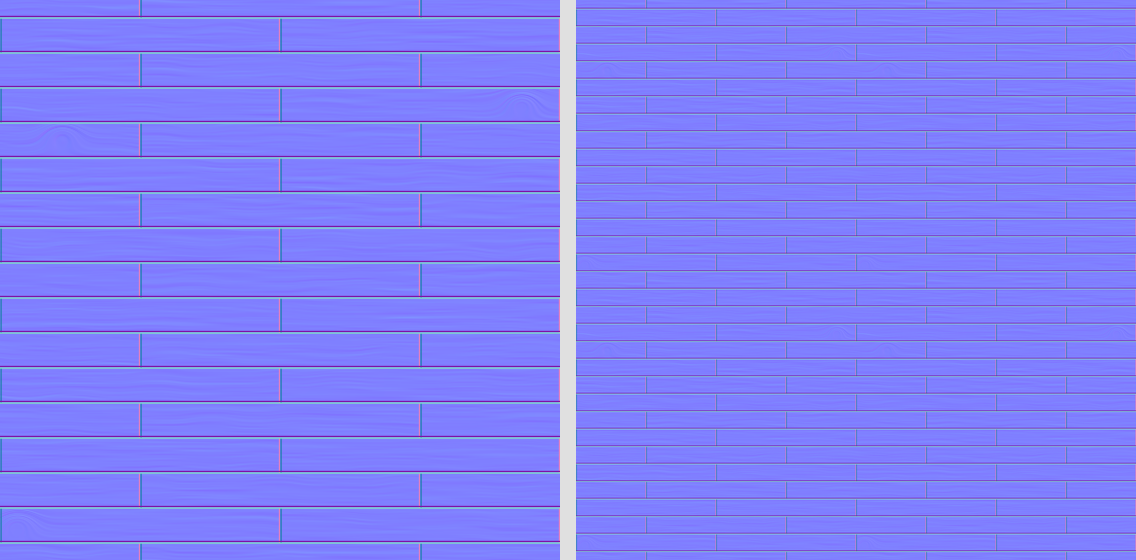
Left, the tile; right, the same tile 2 across and 2 down.
Write a three.js fragment shader that draws this texture map.

```glsl
varying vec2 vUv;

const float ROWS = 16.0;
const float BOARDS_PER_ROW = 2.0;
const vec2 BOARD_SIZE = vec2(ROWS / BOARDS_PER_ROW, 1.0); // in row heights

// Bevel extents, measured from the seam line in canvas units
const vec2 NEAR_BEVEL = vec2(0.0009, 0.0030);
const vec2 FAR_BEVEL = vec2(-0.0021, 0.0);

const vec3 FLAT_COLOR = vec3(0.5, 0.5, 1.0);
const vec3 TOP_COLOR = vec3(0.50, 0.90, 0.74);
const vec3 BOTTOM_COLOR = vec3(0.50, 0.06, 0.65);
const vec3 LEFT_COLOR = vec3(0.08, 0.50, 0.65);
const vec3 RIGHT_COLOR = vec3(0.90, 0.50, 0.74);

const float GRAIN_STRENGTH = 0.0036;
const float GRAIN_STEP = 0.02;
const float KNOT_CHANCE = 0.14;
const float KNOT_LIFT = 0.6;

float hash(vec2 p) {
  return fract(sin(dot(p, vec2(127.1, 311.7))) * 43758.5453);
}

float noise(vec2 p) {
  vec2 i = floor(p);
  vec2 f = fract(p);
  f = f * f * f * (f * (f * 6.0 - 15.0) + 10.0);
  float low = mix(hash(i), hash(i + vec2(1.0, 0.0)), f.x);
  float high = mix(hash(i + vec2(0.0, 1.0)), hash(i + vec2(1.0, 1.0)), f.x);
  return mix(low, high, f.y);
}

// Height of the wood fibres; p is local to one board, in row heights
float grainHeight(vec2 p, vec2 board) {
  vec2 seed = 40.0 * vec2(hash(board + 3.1), hash(board + 7.7));

  // Fibres bend around an occasional knot
  vec2 knot = BOARD_SIZE * vec2(hash(board + 11.3), 0.2 + 0.5 * hash(board + 17.9));
  vec2 d = (p - knot) * vec2(1.8, 2.4);
  float hasKnot = step(hash(board + 23.5), KNOT_CHANCE);
  p.y -= hasKnot * KNOT_LIFT * exp(-dot(d, d));
  p.y += 0.12 * noise(p * vec2(0.8, 1.5) + seed);

  float broad = noise(p * vec2(0.5, 7.0) + seed);
  float fine = noise(p * vec2(0.9, 17.0) + seed.yx);
  return broad + 0.35 * fine;
}

// Share of a pixel covered by a band, for a signed offset from the seam
float bandCoverage(float offset, vec2 band, float pixel) {
  float upper = clamp(offset + 0.5 * pixel, band.x, band.y);
  float lower = clamp(offset - 0.5 * pixel, band.x, band.y);
  return (upper - lower) / pixel;
}

float seamOffset(float cell, float count) {
  return (fract(cell + 0.5) - 0.5) / count;
}

void main() {
  vec2 pixel = max(fwidth(vUv), vec2(0.00001));

  // Running bond: every other row shifts by half a board
  vec2 cell = vec2(vUv.x * BOARDS_PER_ROW, vUv.y * ROWS + 0.5);
  cell.x += 0.5 * (1.0 - mod(floor(cell.y), 2.0));
  vec2 board = mod(floor(cell), vec2(BOARDS_PER_ROW, ROWS));
  vec2 local = fract(cell) * BOARD_SIZE;

  // Grain slope tilts the flat normal
  float height = grainHeight(local, board);
  vec2 slope = vec2(
    grainHeight(local + vec2(GRAIN_STEP, 0.0), board) - height,
    grainHeight(local + vec2(0.0, GRAIN_STEP), board) - height) / GRAIN_STEP;
  vec3 color = FLAT_COLOR - vec3(slope * GRAIN_STRENGTH, 0.0);

  // Bevels at the board ends, then along the rows
  float across = seamOffset(cell.x, BOARDS_PER_ROW);
  float up = seamOffset(cell.y, ROWS);
  color = mix(color, LEFT_COLOR, bandCoverage(across, NEAR_BEVEL, pixel.x));
  color = mix(color, RIGHT_COLOR, bandCoverage(across, FAR_BEVEL, pixel.x));
  color = mix(color, BOTTOM_COLOR, bandCoverage(up, NEAR_BEVEL, pixel.y));
  color = mix(color, TOP_COLOR, bandCoverage(up, FAR_BEVEL, pixel.y));

  gl_FragColor = vec4(color, 1.0);
}
```
